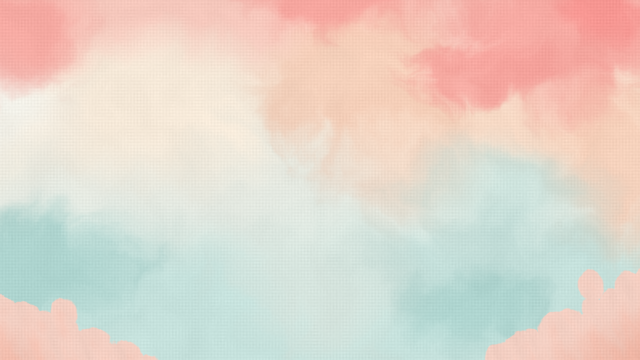
Write a Shadertoy shader that draws this background.

```glsl
const vec2 FRAME = vec2(1.7778, 1.0);   // layout space, height = 1
const vec3 AQUA = vec3(0.77, 0.88, 0.86);
const vec3 TEAL = vec3(0.66, 0.82, 0.80);
const vec3 MIST = vec3(0.89, 0.91, 0.88);
const vec3 WHITE = vec3(0.94, 0.95, 0.93);
const vec3 CREAM = vec3(0.96, 0.91, 0.845);
const vec3 PEACH = vec3(0.96, 0.80, 0.71);
const vec3 BLUSH = vec3(0.96, 0.78, 0.735);
const vec3 CORAL = vec3(0.965, 0.635, 0.61);
const vec3 ROSE = vec3(0.97, 0.54, 0.53);
const vec3 PUFF_LIGHT = vec3(0.96, 0.81, 0.76);
const vec3 PUFF_SHADE = vec3(0.94, 0.70, 0.63);
const float WARP = 0.11;            // bending of the washes
const float EDGE_NOISE = 0.75;      // raggedness of wash borders
const float MOTTLE = 0.035;         // pigment variation
const float WEAVE_THREADS = 112.0;  // threads per canvas height
const float WEAVE_DEPTH = 0.011;
const int PUFFS = 9;

vec2 hash2(vec2 p) {
    vec3 h = fract(p.xyx * vec3(0.1031, 0.1030, 0.0973));
    h += dot(h, h.yzx + 33.33);
    return fract((h.xx + h.yz) * h.zy);
}

float cornerDot(vec2 cell, vec2 f, vec2 corner) {
    float angle = 6.2832 * hash2(cell + corner).x;
    return dot(vec2(cos(angle), sin(angle)), f - corner);
}

float gradientNoise(vec2 p) {
    vec2 i = floor(p), f = p - i;
    vec2 u = f * f * f * (f * (f * 6.0 - 15.0) + 10.0);
    float low = mix(cornerDot(i, f, vec2(0)), cornerDot(i, f, vec2(1, 0)), u.x);
    float high = mix(cornerDot(i, f, vec2(0, 1)), cornerDot(i, f, vec2(1)), u.x);
    return mix(low, high, u.y);
}

float fbm(vec2 p) {
    float sum = 0.0, amp = 0.6;
    for (int i = 0; i < 5; i++) {
        sum += amp * gradientNoise(p);
        p = mat2(1.6, 1.2, -1.2, 1.6) * p + 17.0;
        amp *= 0.5;
    }
    return sum;
}

// Elliptical stain of pigment with a ragged, soft border
void wash(inout vec3 col, vec3 q, vec2 centre, vec2 radius, float soft, vec3 tint, float amount) {
    float d = length((q.xy - centre) / radius) + EDGE_NOISE * q.z;
    col = mix(col, tint, amount * (1.0 - smoothstep(1.0 - soft, 1.0 + soft, d)));
}

// Sloping bank from a to b, topped by puffs and one tall puff (centre, radius)
float bankDistance(vec2 p, vec2 a, vec2 b, vec3 tall) {
    vec2 along = b - a;
    float d = dot(p - a, normalize(vec2(-along.y, along.x)));
    for (int i = 0; i < PUFFS; i++) {
        vec2 r = hash2(vec2(float(i) + 3.0, a.x * 10.0 + 7.0));
        vec2 centre = a + along * (float(i) + 0.6 * r.x) / float(PUFFS - 1);
        d = min(d, length(p - centre) - mix(0.028, 0.052, r.y));
    }
    return min(d, length((p - tall.xy) * vec2(1.0, 0.8)) - tall.z);
}

void paintBank(inout vec3 col, vec2 p, float d, float pigment) {
    float streaks = fbm(vec2(p.x * 22.0 + p.y * 8.0, p.y * 7.0));
    float depth = smoothstep(0.0, 0.20, -d + 0.12 * streaks + 0.06 * pigment);
    vec3 puff = mix(PUFF_LIGHT, PUFF_SHADE, depth) + 0.05 * streaks;
    float blur = max(0.003, 0.8 / iResolution.y);
    col = mix(col, puff, 0.96 * (1.0 - smoothstep(-blur, blur, d)));
}

void mainImage(out vec4 fragColor, in vec2 fragCoord) {
    vec2 p = fragCoord / iResolution.xy * FRAME;
    vec2 bend = vec2(fbm(p * 3.5 + 4.0), fbm(p * 3.5 + 31.0));
    float pigment = fbm(p * 7.0 + bend * 1.5);
    vec3 q = vec3(p + WARP * bend, pigment);

    // Vertical sky gradient
    float y = q.y + 0.03 * pigment;
    vec3 col = mix(AQUA, MIST, smoothstep(0.24, 0.46, y));
    col = mix(col, CREAM, smoothstep(0.42, 0.68, y));
    col = mix(col, BLUSH, smoothstep(0.78, 0.95, y));

    // Pale light and mist
    wash(col, q, vec2(0.03, 0.70), vec2(0.17, 0.12), 0.7, WHITE, 0.8);
    wash(col, q, vec2(0.42, 0.69), vec2(0.30, 0.16), 0.7, CREAM, 0.6);
    wash(col, q, vec2(0.84, 0.46), vec2(0.22, 0.28), 0.7, MIST, 0.75);
    wash(col, q, vec2(0.92, 0.21), vec2(0.20, 0.17), 0.7, mix(AQUA, MIST, 0.6), 0.8);

    // Peach veils
    wash(col, q, vec2(1.00, 0.79), vec2(0.26, 0.20), 0.4, PEACH, 0.85);
    wash(col, q, vec2(1.13, 0.57), vec2(0.21, 0.16), 0.6, PEACH, 0.5);
    wash(col, q, vec2(1.44, 0.65), vec2(0.25, 0.10), 0.7, PEACH, 0.6);
    wash(col, q, vec2(1.72, 0.57), vec2(0.17, 0.24), 0.5, PEACH, 0.85);

    // Aqua and teal pools
    wash(col, q, vec2(1.40, 0.46), vec2(0.20, 0.13), 0.7, AQUA, 0.75);
    wash(col, q, vec2(1.38, 0.28), vec2(0.28, 0.10), 0.6, AQUA - 0.02, 0.7);
    wash(col, q, vec2(0.10, 0.26), vec2(0.23, 0.13), 0.5, TEAL, 0.85);
    wash(col, q, vec2(1.32, 0.13), vec2(0.18, 0.10), 0.5, TEAL, 0.8);

    // Coral clouds
    wash(col, q, vec2(0.03, 0.92), vec2(0.16, 0.14), 0.6, CORAL, 0.8);
    wash(col, q, vec2(0.94, 1.00), vec2(0.21, 0.10), 0.4, CORAL, 0.9);
    wash(col, q, vec2(1.55, 0.92), vec2(0.32, 0.15), 0.4, CORAL, 0.8);
    wash(col, q, vec2(1.32, 0.80), vec2(0.19, 0.10), 0.3, CORAL, 0.85);
    wash(col, q, vec2(1.58, 0.77), vec2(0.16, 0.09), 0.6, CORAL, 0.55);
    wash(col, q, vec2(1.66, 0.96), vec2(0.10, 0.07), 0.5, ROSE, 0.6);
    col += MOTTLE * pigment;

    // Puffy banks in the lower corners
    vec2 ragged = p + 0.018 * vec2(pigment, fbm(p * 24.0));
    float left = bankDistance(ragged, vec2(0.0, 0.14), vec2(0.385, -0.01), vec3(0.18, 0.125, 0.038));
    float right = bankDistance(ragged, vec2(1.37, -0.01), vec2(1.778, 0.215), vec3(1.641, 0.205, 0.034));
    paintBank(col, p, left, pigment);
    paintBank(col, p, right, pigment);

    // Woven paper
    vec2 threads = sin(6.2832 * WEAVE_THREADS * p);
    vec2 wear = 0.7 + vec2(gradientNoise(p * vec2(9, 60)), gradientNoise(p * vec2(60, 9) + 5.0));
    col += WEAVE_DEPTH * (dot(threads, wear) + gradientNoise(p * 130.0));
    fragColor = vec4(clamp(col, 0.0, 1.0), 1.0);
}
```
